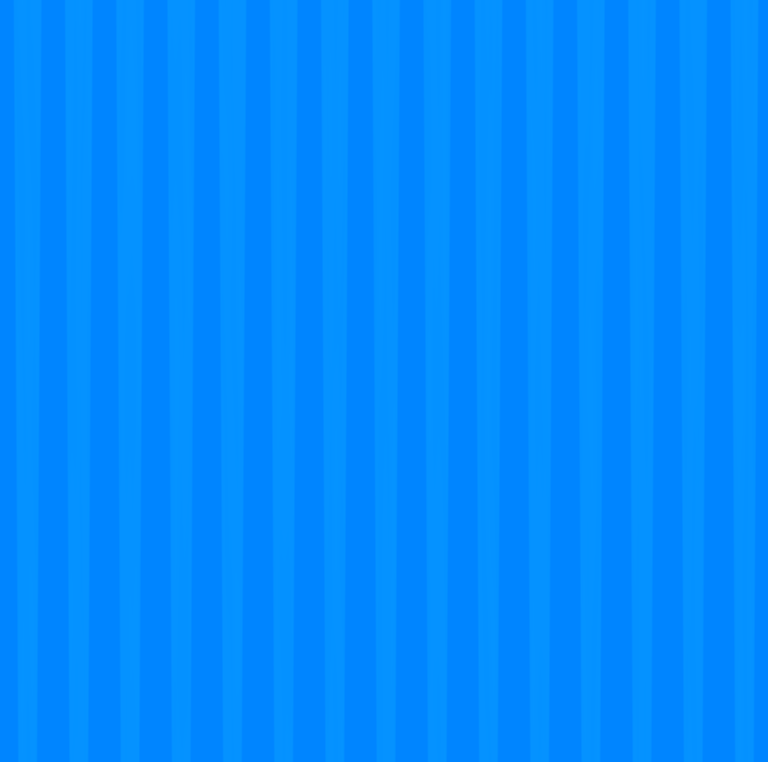
Reproduce this pattern procedurally as a Shadertoy shader.

```glsl
#define STRIPES 15.0
#define CENTER 0.54
#define WIDTH_BOTTOM 0.365
#define WIDTH_TOP 0.54
#define EDGE_SOFTNESS 0.025
#define STREAK_SCALE vec2(120.0, 3.0)
#define STREAK_STRENGTH 0.008
#define BASE_BLUE vec3(0.0, 0.52, 1.0)
#define LIGHT_BLUE vec3(0.018, 0.572, 1.0)

vec2 hashGradient(vec2 cell) {
    float h = fract(sin(dot(cell, vec2(127.1, 311.7))) * 43758.5);
    float angle = 6.2832 * h;
    return vec2(cos(angle), sin(angle));
}

float gradientNoise(vec2 p) {
    vec2 cell = floor(p);
    vec2 f = fract(p);
    vec2 blend = f * f * f * (f * (f * 6.0 - 15.0) + 10.0);
    float a = dot(hashGradient(cell), f);
    float b = dot(hashGradient(cell + vec2(1, 0)), f - vec2(1, 0));
    float c = dot(hashGradient(cell + vec2(0, 1)), f - vec2(0, 1));
    float d = dot(hashGradient(cell + vec2(1, 1)), f - vec2(1, 1));
    return mix(mix(a, b, blend.x), mix(c, d, blend.x), blend.y);
}

void mainImage(out vec4 fragColor, in vec2 fragCoord) {
    vec2 uv = fragCoord / iResolution.xy;

    // Vertical stripes that taper towards the bottom
    float across = fract(uv.x * STRIPES - CENTER + 0.5) - 0.5;
    float halfWidth = 0.5 * mix(WIDTH_BOTTOM, WIDTH_TOP, uv.y);
    float edgeDistance = abs(across) - halfWidth;
    float soft = max(EDGE_SOFTNESS, 0.75 * STRIPES / iResolution.x);
    float stripe = 1.0 - smoothstep(-soft, soft, edgeDistance);

    // Faint lengthwise streaks inside the light stripes
    float streak = STREAK_STRENGTH * gradientNoise(uv * STREAK_SCALE);
    vec3 light = LIGHT_BLUE + vec3(0.5, 1.0, 0.0) * streak;

    fragColor = vec4(mix(BASE_BLUE, light, stripe), 1.0);
}
```
